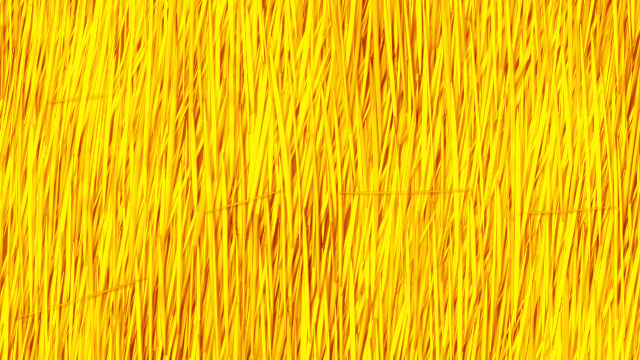
A Shadertoy shader for this texture:

```glsl
// Golden thatch: many layers of long tapered straw stalks, mostly upright and
// leaning right, stacked from deep to near. Each stalk shades what lies below;
// a few thin twigs lie across. One tone value is finally mapped to colour.

#define LAYERS 13
#define COLUMN_WIDTH 0.022
#define STALK_LENGTH 0.68
#define LEAN 0.22
#define LEAN_SPREAD 0.46
#define BEND 0.1
#define SHADOW_SIZE 0.007
#define EDGE_SOFTNESS 0.0027
#define DEEP_TONE 0.28
#define STRAW_DARK 0.83
#define STRAW_LIGHT 1.2
#define CONTRAST 0.82

float hash(vec2 p) {
    return fract(sin(dot(p, vec2(127.1, 311.7))) * 43758.5453);
}

float noise(vec2 p) {
    vec2 cell = floor(p), f = fract(p);
    f = f * f * (3.0 - 2.0 * f);
    float low = mix(hash(cell), hash(cell + vec2(1, 0)), f.x);
    float high = mix(hash(cell + vec2(0, 1)), hash(cell + vec2(1, 1)), f.x);
    return mix(low, high, f.y);
}

// Lays one stalk and its shadow over the tone; q.y runs along the stalk.
float layStalk(float tone, vec2 q, vec2 halfSize, float straw, float gloom, float seed) {
    float along = min(abs(q.y) / halfSize.y, 1.0);
    float halfWidth = halfSize.x * (1.0 - 0.9 * pow(along, 4.0));
    float beyondEnd = abs(q.y) - halfSize.y;

    float shadowDist = max(abs(q.x - 0.003) - halfWidth, beyondEnd);
    tone *= 1.0 - gloom * (1.0 - smoothstep(0.0, SHADOW_SIZE, shadowDist));

    // Rounded cross section, fine fibres and soft blotches along the length
    float across = clamp(q.x / halfWidth, -1.0, 1.0);
    float shade = 1.0 - 0.2 * pow(across, 4.0) - 0.06 * across;
    float fibre = noise(vec2(q.x * 420.0 + seed * 91.0, q.y * 9.0)) - 0.5;
    float blotch = noise(vec2(seed * 57.0, q.y * 22.0)) - 0.5;
    float body = straw * shade + 0.12 * fibre + 0.17 * blotch;

    float dist = max(abs(q.x) - halfWidth, beyondEnd);
    float cover = 1.0 - smoothstep(-EDGE_SOFTNESS, EDGE_SOFTNESS, dist);
    return mix(tone, body, cover);
}

// One layer of stalks in jittered columns, sheared to a common lean.
float layLayer(float tone, vec2 p, float layer, float gloom) {
    float depth = (layer + 1.0) / float(LAYERS);
    float lean = LEAN + LEAN_SPREAD * (hash(vec2(layer, 7.3)) - 0.5);
    float bend = BEND * noise(p * vec2(1.7, 1.1) + 5.0 + 0.3 * layer);
    float x = p.x - lean * p.y - bend + 0.37 * layer;
    float column = floor(x / COLUMN_WIDTH);

    for (int i = -1; i <= 1; i++) {
        float c = column + float(i);
        float y = p.y / STALK_LENGTH + hash(vec2(c, layer + 20.0));
        vec2 id = vec2(c, floor(y) + 17.0 * layer);
        float pick = hash(id + 0.5);
        if (pick > 0.82) continue;

        float size = hash(id + 3.1);
        vec2 halfSize = vec2(mix(0.0025, 0.0078, size),
                             STALK_LENGTH * mix(0.2, 0.49, hash(id + 8.7)));
        vec2 q = vec2(x - (c + hash(id + 1.9)) * COLUMN_WIDTH,
                      (fract(y) - 0.5) * STALK_LENGTH);
        q.x -= q.y * 0.09 * (hash(id + 6.2) - 0.5);
        float straw = mix(STRAW_DARK, STRAW_LIGHT, hash(id + 4.4));
        straw *= mix(0.8, 1.0, sqrt(depth));
        tone = layStalk(tone, q, halfSize, straw, gloom, pick);
    }
    return tone;
}

// Sparse thin twigs lying nearly level across the straw.
float layTwigs(float tone, vec2 p) {
    vec2 grid = vec2(0.45, 0.3);
    vec2 id = floor(p / grid);
    if (hash(id + 31.0) > 0.6) return tone;
    vec2 q = (fract(p / grid) - 0.5) * grid;
    q.y -= 0.12 * (hash(id + 12.0) - 0.5);
    q.y -= q.x * mix(-0.1, 0.36, hash(id + 15.0)) + 0.12 * q.x * q.x;
    vec2 halfSize = vec2(0.0028, mix(0.07, 0.19, hash(id + 18.0)));
    float twig = layStalk(tone, vec2(-q.y, q.x), halfSize, 0.74, 0.3, hash(id));
    return mix(tone, twig, 0.3 + 0.7 * noise(p * 30.0));
}

// Red brown through orange to saturated yellow.
vec3 strawColour(float tone) {
    float green = clamp(tone, 0.06, 0.97);
    float red = 0.99 - 0.6 * pow(0.97 - green, 2.4);
    return vec3(red, green, 0.02);
}

void mainImage(out vec4 fragColor, in vec2 fragCoord) {
    vec2 p = fragCoord / iResolution.y;

    // Broad patches where the shadows run deeper
    float patches = noise(p * vec2(4.5, 2.6) + 11.0);
    float gloom = mix(0.13, 0.54, patches * patches);

    float tone = DEEP_TONE;
    for (int i = 0; i < LAYERS; i++) {
        tone = layLayer(tone, p, float(i), gloom);
    }
    tone = layTwigs(tone, p);

    // Soften the contrast, then tint with a broad orange haze
    float haze = noise(p * vec2(6.0, 3.5) + 40.0);
    tone = mix(0.97, tone, CONTRAST) + 0.035 - 0.13 * haze;

    fragColor = vec4(strawColour(tone), 1.0);
}
```
